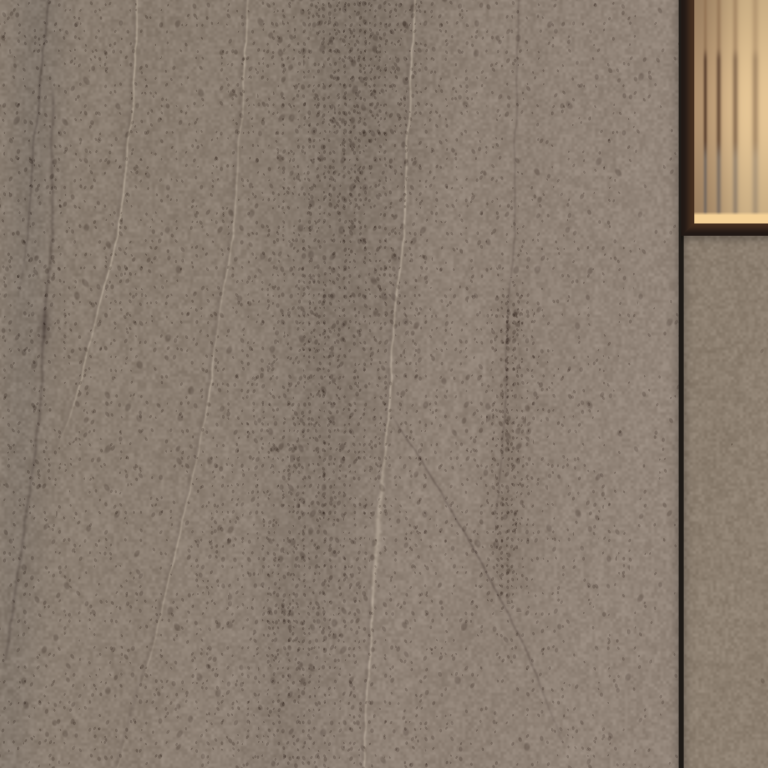
A three.js fragment shader for this texture:

```glsl
// Draws a veined, speckled stone wall with a dark panel joint and a lit ribbed-glass niche.
varying vec2 vUv;

float hash(vec2 p) {
  vec3 q = fract(vec3(p.xyx) * 0.1031);
  q += dot(q, q.yzx + 33.33);
  return fract((q.x + q.y) * q.z);
}

float noise(vec2 p) {
  vec2 i = floor(p), f = fract(p);
  f = f * f * (3.0 - 2.0 * f);
  return mix(mix(hash(i), hash(i + vec2(1, 0)), f.x),
             mix(hash(i + vec2(0, 1)), hash(i + vec2(1, 1)), f.x), f.y);
}

float fbm(vec2 p) {
  float sum = 0.0, amp = 0.5;
  for (int i = 0; i < 4; i++) {
    sum += amp * noise(p);
    p = p * 2.03 + 17.0;
    amp *= 0.5;
  }
  return sum;
}

float bell(float d, float width) { return exp(-d * d / (width * width)); }

float step2(float edge, float x) { return smoothstep(edge - 0.001, edge + 0.001, x); }

float span(float a, float b, float x) { return smoothstep(a, a + 0.04, x) * (1.0 - smoothstep(b - 0.04, b, x)); }

// Scattered dark pits, one per cell, slightly taller than wide
float pits(vec2 p, float cells, float density) {
  vec2 g = p * vec2(cells, cells * 0.75);
  vec2 id = floor(g);
  vec2 offset = 0.3 + 0.4 * vec2(hash(id + 3.1), hash(id + 8.7));
  vec2 d = fract(g) - offset;
  d.x += d.y * (hash(id + 5.0) - 0.5);
  float r = 0.12 + 0.2 * hash(id + 21.0);
  return (1.0 - smoothstep(r * 0.5, r + 0.1, length(d))) * step(hash(id + 41.0), density);
}

// Thin vein: pale core (tone > 0) or dark core (tone < 0), with a shadow on its left
float vein(float d, float width, float tone) {
  return tone * bell(d, width) - 0.035 * bell(d + 0.003, 0.003);
}

vec3 stone(vec2 p) {
  float t = 1.0 - p.y;
  float wall = 1.0 - step(0.887, p.x);
  float cloud = fbm(p * vec2(9.0, 2.5) + t * 1.5);
  vec3 col = mix(vec3(0.535, 0.485, 0.435), vec3(0.565, 0.512, 0.465), smoothstep(0.25, 0.85, p.x + 0.35 * t));
  col = mix(vec3(0.54, 0.487, 0.428), col, wall);
  col += 0.05 * (cloud - 0.47);

  // Broad darker bands, leaning with the veins
  float middle = bell(p.x - 0.47 + 0.09 * t, 0.085) * (1.0 - 0.5 * t);
  float side = bell(p.x - 0.668 + 0.01 * t, 0.022) * span(0.35, 0.8, t);
  float left = bell(p.x - 0.05 + 0.04 * t, 0.035) * (1.0 - 0.4 * t);
  col -= wall * (vec3(0.05, 0.046, 0.042) * middle + 0.03 * side + vec3(0.04, 0.032, 0.024) * left);

  // Pits and fine grain
  float density = wall * (0.12 + 0.45 * middle + 0.5 * side + 0.1 * cloud) * (1.0 - 0.6 * smoothstep(0.7, 0.87, p.x));
  for (int i = 0; i < 3; i++) {
    float k = float(i);
    col -= vec3(0.085, 0.085, 0.08) * pits(p + 0.37 * k, 75.0 + 38.0 * k, density * (0.5 + 0.3 * k));
  }
  col += 0.055 * (noise(p * 260.0) - 0.5) + 0.04 * (noise(p * vec2(170.0, 120.0) + 9.0) - 0.5);

  // Long veins, each a curve of the depth t below the top edge
  float x = p.x + 0.005 * (noise(vec2(t * 22.0, 2.0)) - 0.5) + 0.002 * (noise(vec2(t * 75.0, 5.0)) - 0.5);
  float flow = noise(vec2(t * 14.0, 7.0));
  float s = t - 0.54, u = t - 0.26;
  float lines = vein(x - 0.180 + 0.306 * t * t, 0.0016, 0.11 * flow + 0.03) * (1.0 - smoothstep(0.45, 0.62, t));
  lines += vein(x - 0.324 + 0.03 * t + 0.14 * t * t, 0.0016, 0.15 * flow - 0.02);
  lines += vein(x - 0.542 + 0.067 * t - 0.003 * sin(6.28 * t), 0.0017 + 0.0025 * bell(t - 0.69, 0.07), 0.07 + 0.06 * flow);
  lines -= 0.05 * bell(x - 0.677 + 0.015 * t + 0.043 * t * t, 0.0018) * (1.0 - smoothstep(0.6, 0.75, t));
  lines -= 0.10 * bell(x - 0.508 - 0.7 * s + 0.4 * s * s, 0.0022) * span(0.53, 0.98, t) * (0.4 + 0.6 * flow);
  lines -= 0.07 * bell(x - 0.065 + 0.1 * t, 0.002) * (1.0 - smoothstep(0.25, 0.45, t));
  float leftVein = x - 0.068 + 0.03 * u + 0.12 * u * u;
  lines -= 0.07 * bell(leftVein, 0.0025) * span(0.1, 0.88, t);
  lines -= 0.10 * bell(leftVein, 0.008) * bell(t - 0.425, 0.025);
  return col + wall * lines * vec3(1.0, 1.0, 0.9);
}

// Lit niche behind ribbed glass; ribs widen towards the right
vec3 niche(vec2 p) {
  float d = max(p.x - 0.905, 0.0);
  float rib = (sqrt(0.000125 + 0.0084 * d) - 0.0112) / 0.0042;
  float groove = bell(abs(fract(rib + 0.5) - 0.5), 0.16) * step(0.5, rib);
  vec3 col = mix(vec3(0.66, 0.54, 0.41), vec3(0.86, 0.74, 0.56), smoothstep(0.0, 0.07, d));
  col *= 0.88 + 0.16 * bell(p.y - 0.86, 0.12);
  vec3 dark = mix(vec3(0.46, 0.41, 0.37), vec3(0.36, 0.26, 0.19), smoothstep(0.79, 0.82, p.y));
  dark = mix(dark, vec3(0.58, 0.46, 0.34), smoothstep(0.92, 0.94, p.y));
  col = mix(col, dark, groove * mix(0.9, 0.4, smoothstep(0.01, 0.08, d)));
  float ledge = 1.0 - smoothstep(0.719, 0.725, p.y);
  return mix(col, vec3(0.96, 0.82, 0.59), ledge);
}

void main() {
  vec2 p = vUv;
  vec3 col = stone(p);

  // Joint between the panels, with a soft shade beside it
  float joint = abs(p.x - 0.887);
  col *= 1.0 - 0.18 * bell(joint, 0.009);
  col = mix(vec3(0.12, 0.105, 0.09), col, smoothstep(0.002, 0.0045, joint));

  // Bronze frame, warmed by the light near its inner edge
  float frame = step2(0.887, p.x) * step2(0.693, p.y);
  float inner = step2(0.904, p.x) * step2(0.709, p.y);
  float edge = min(p.x - 0.887, p.y - 0.693);
  vec3 bronze = mix(vec3(0.13, 0.095, 0.08), vec3(0.27, 0.18, 0.12), smoothstep(0.002, 0.015, edge));
  col *= 1.0 - 0.2 * step(0.887, p.x) * bell(p.y - 0.693, 0.008);
  col = mix(col, bronze, frame);
  col = mix(col, niche(p), inner);
  gl_FragColor = vec4(col, 1.0);
}
```
